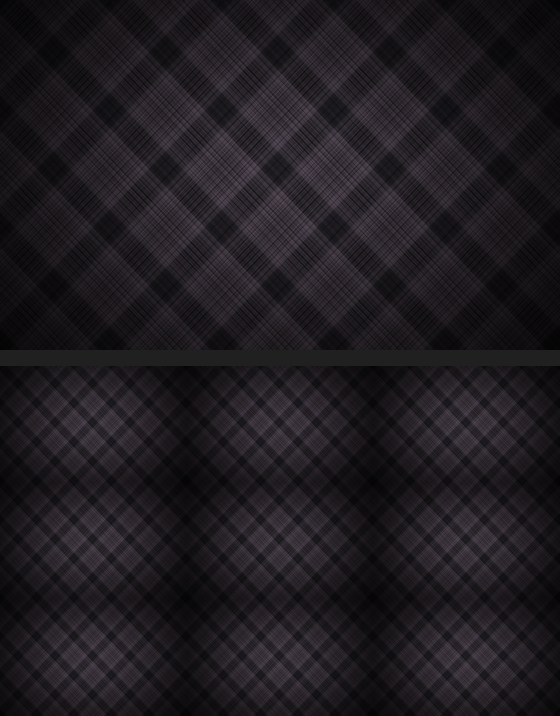
Top: one tile. Bottom: repeated 3 by 3.
A Shadertoy shader for this pattern:

```glsl
// Dark diagonal tartan: charcoal and violet-grey bands with pinstripes under a soft vignette.

const vec2  REPEATS      = vec2(5.0, 3.0);     // whole setts across and down
const vec2  CENTRE       = vec2(0.496, 0.517); // a dark crossing sits here
const vec3  DARK_CLOTH   = vec3(0.112, 0.108, 0.128);
const vec3  LIGHT_CLOTH  = vec3(0.290, 0.257, 0.300);
const vec3  RED_THREAD   = vec3(0.32, 0.19, 0.21);
const float LIGHT_HALF   = 0.353;  // half width of the light band, in setts
const float CORE_HALF    = 0.200;  // half width of its pinstriped core
const float CORE_LIFT    = 0.07;   // lighter ground under the pinstripes
const float PIN_DEPTH    = 0.33;
const float CROSS_GAIN   = 1.6;    // pinstripe strength over the dark band
const float RED_DEPTH    = 0.22;
const float HAIR_WIDTH   = 0.009;
const float THREADS      = 56.0;   // threads per sett
const float THREAD_DEPTH = 0.22;
const vec2  EDGE_LIGHT   = vec2(0.34, 0.52); // brightness left at the side and top edges
const float GLOW_POWER   = 0.6;
const float TAU          = 6.2831853;

// Pinstripes from the middle of the light band outwards: position, width, strength
const int  PIN_COUNT = 11;
const vec3 PINS[PIN_COUNT] = vec3[PIN_COUNT](
    vec3(0.000, 0.009, 0.8), vec3(0.034, 0.022, 1.0), vec3(0.064, 0.009, 0.7),
    vec3(0.097, 0.020, 1.0), vec3(0.127, 0.009, 0.8), vec3(0.148, 0.009, 0.7),
    vec3(0.180, 0.014, 0.9), vec3(0.222, 0.009, 0.9), vec3(0.287, 0.010, 1.0),
    vec3(0.353, 0.009, 0.7), vec3(0.428, 0.009, 0.6));

// Integer hash to 0..1
float hash(uint n) {
    n = (n ^ 61u) ^ (n >> 16);
    n *= 9u;
    n ^= n >> 4;
    n *= 668265u;
    n ^= n >> 15;
    return float(n & 65535u) / 65535.0;
}

// Thread brightness, wrapping once per sett
float threadNoise(float t, uint seed) {
    float x = fract(t) * THREADS;
    float i = floor(x);
    float here = hash(uint(i) + seed);
    float next = hash(uint(mod(i + 1.0, THREADS)) + seed);
    return mix(here, next, smoothstep(0.0, 1.0, x - i));
}

// Box-filtered coverage of a line of the given width
float line(float d, float width, float px) {
    float r = 0.5 * width, h = 0.5 * px;
    return clamp(min(d + h, r) - max(d - h, -r), 0.0, px) / px;
}

// One thread direction: x = light ground, y = dark pinstripes, z = red hairlines
vec3 sett(float t, float px) {
    float s = abs(fract(t) - 0.5); // distance from the middle of the light band
    float light = line(s, 2.0 * LIGHT_HALF, px);
    float core = line(s, 2.0 * CORE_HALF, px);

    float pins = 0.0;
    for (int i = 0; i < PIN_COUNT; i++)
        pins += line(s - PINS[i].x, PINS[i].y, px) * PINS[i].z;

    // Red hairlines spread over the whole sett
    float red = 0.0;
    for (int i = 0; i < 5; i++)
        red += line(s - 0.05 - 0.104 * float(i), HAIR_WIDTH, px);

    return vec3(light + CORE_LIFT * core, pins, red);
}

void mainImage(out vec4 fragColor, in vec2 fragCoord) {
    vec2 uv = fragCoord / iResolution.xy;

    // Diagonal thread coordinates; both advance by whole setts over the canvas
    vec2 p = (uv - CENTRE) * REPEATS;
    float a = p.x + p.y, b = p.x - p.y;
    float px = length(REPEATS / iResolution.xy);

    vec3 warp = sett(a, px), weft = sett(b, px);

    // Overlaid grounds with red threads
    vec3 cloth = mix(DARK_CLOTH, LIGHT_CLOTH, 0.5 * (warp.x + weft.x));
    cloth = mix(cloth, RED_THREAD, RED_DEPTH * min(warp.z + weft.z, 1.0));

    // Pinstripes read stronger where they cross the dark band
    float warpPin = warp.y * PIN_DEPTH * mix(CROSS_GAIN, 1.0, min(weft.x, 1.0));
    float weftPin = weft.y * PIN_DEPTH * mix(CROSS_GAIN, 1.0, min(warp.x, 1.0));
    cloth *= (1.0 - min(warpPin, 0.8)) * (1.0 - min(weftPin, 0.8));

    // Uneven yarn
    float yarn = threadNoise(a, 11u) + threadNoise(b, 211u) - 1.0;
    cloth *= 1.0 + THREAD_DEPTH * yarn;

    // Periodic vignette, equal on opposite edges
    vec2 glow = pow(max(0.5 - 0.5 * cos(TAU * uv), 0.0), vec2(GLOW_POWER));
    vec2 shade = mix(EDGE_LIGHT, vec2(1.0), glow);
    fragColor = vec4(cloth * shade.x * shade.y, 1.0);
}
```
